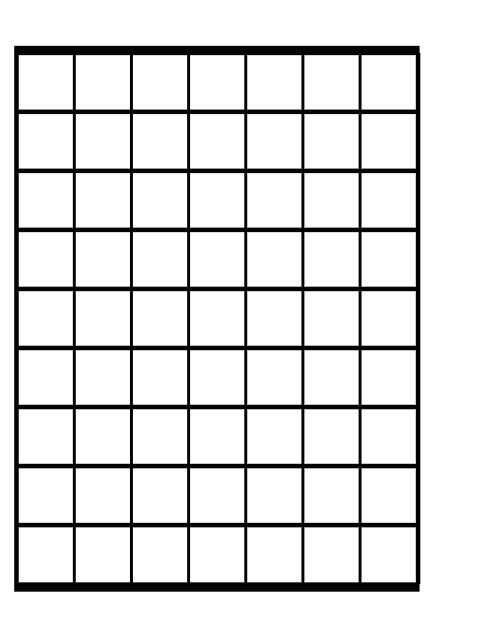
A WebGL 1 fragment shader for this pattern:

```glsl
precision highp float;

uniform vec2 u_resolution;

// Lengths are fractions of the canvas height
#define CELLS vec2(7.0, 9.0)
#define PITCH vec2(0.0893, 0.09225)
#define GRID_ORIGIN vec2(0.0268, 0.0873)
#define LINE_WIDTH vec2(0.0046, 0.0071)
#define SIDE_WIDTH 0.0071
#define BAR_HEIGHT 0.0146
#define FRAME_MIN vec2(0.0222, 0.0755)
#define FRAME_MAX vec2(0.6556, 0.9284)
#define RIGHT_OVERHANG 0.0012
#define INK vec3(0.01)
#define PAPER vec3(1.0)

// Antialiased coverage of an axis-aligned rectangle
float rectangle(vec2 p, vec2 lower, vec2 upper, float pixel) {
  vec2 inset = min(p - lower, upper - p);
  vec2 cover = clamp(inset / pixel + 0.5, 0.0, 1.0);
  return cover.x * cover.y;
}

// Rules between cells, excluding the outer frame
float innerRules(vec2 p, float pixel) {
  vec2 cell = (p - GRID_ORIGIN) / PITCH;
  vec2 index = clamp(floor(cell + 0.5), vec2(1.0), CELLS - 1.0);
  vec2 fromRule = abs(cell - index) * PITCH;
  vec2 cover = clamp((0.5 * LINE_WIDTH - fromRule) / pixel + 0.5, 0.0, 1.0);
  return max(cover.x, cover.y) * rectangle(p, FRAME_MIN, FRAME_MAX, pixel);
}

// Heavy top and bottom bars with thinner sides
float frame(vec2 p, float pixel) {
  float bottom = rectangle(p, FRAME_MIN, vec2(FRAME_MAX.x, FRAME_MIN.y + BAR_HEIGHT), pixel);
  float top = rectangle(p, vec2(FRAME_MIN.x, FRAME_MAX.y - BAR_HEIGHT), FRAME_MAX, pixel);
  float left = rectangle(p, FRAME_MIN, vec2(FRAME_MIN.x + SIDE_WIDTH, FRAME_MAX.y), pixel);

  // The right side sits slightly outside the ends of the bars
  float outer = FRAME_MAX.x + RIGHT_OVERHANG;
  vec2 rightMin = vec2(outer - SIDE_WIDTH, GRID_ORIGIN.y);
  vec2 rightMax = vec2(outer, GRID_ORIGIN.y + CELLS.y * PITCH.y);
  float right = rectangle(p, rightMin, rightMax, pixel);

  return max(max(bottom, top), max(left, right));
}

void main() {
  float pixel = 1.0 / u_resolution.y;
  vec2 p = gl_FragCoord.xy * pixel;
  float ink = max(innerRules(p, pixel), frame(p, pixel));
  gl_FragColor = vec4(mix(PAPER, INK, ink), 1.0);
}
```
